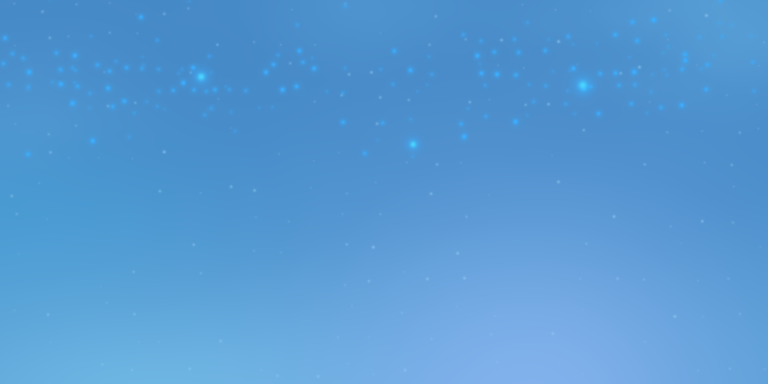
Reproduce this background procedurally as a Shadertoy shader.

```glsl
// Soft blue sky with cyan and lavender horizon glows, faint haze and a band of glowing stars.

const vec3 SKY_BLUE      = vec3(0.275, 0.537, 0.780);
const vec3 HORIZON_CYAN  = vec3(0.430, 0.715, 0.890);
const vec3 LAVENDER      = vec3(0.520, 0.700, 0.930);
const vec3 TEAL          = vec3(0.280, 0.610, 0.830);
const vec3 HAZE_BLUE     = vec3(0.360, 0.640, 0.850);
const vec3 STAR_BLUE     = vec3(0.230, 0.680, 1.000);
const vec3 BEACON_CYAN   = vec3(0.280, 0.840, 1.000);
const vec3 DUST_WHITE    = vec3(0.580, 0.800, 0.960);

// Positions and sizes are in canvas heights.
const vec2 BEACON_LEFT   = vec2(0.524, 0.800);
const vec2 BEACON_RIGHT  = vec2(1.518, 0.778);
const vec2 BEACON_LOW    = vec2(1.076, 0.624);
const float BEACON_CORE  = 0.0095;
const float BEACON_HALO  = 0.023;
const float BAND_CELL    = 0.044;
const float BAND_DENSITY = 0.72;
const float STAR_CORE    = 0.0046;
const float STAR_GLOW    = 0.0095;
const float DUST_CELL    = 0.078;
const float DUST_DENSITY = 0.50;
const float DUST_RADIUS  = 0.0034;

vec3 hash3(vec2 cell) {
    vec3 q = fract(cell.xyx * vec3(0.1031, 0.1030, 0.0973));
    q += dot(q, q.yxz + 33.33);
    return fract((q.xxy + q.yzz) * q.zyx);
}

float gaussian(vec2 offset, vec2 radius) {
    vec2 q = offset / radius;
    return exp(-dot(q, q));
}

// Layered, warped sines for slow cloud-like variation, about -1 to 1.
float hazeNoise(vec2 p) {
    float sum = 0.0;
    float weight = 0.5;
    for (int i = 0; i < 4; i++) {
        sum += weight * sin(p.x + 1.3 * sin(p.y)) * cos(p.y - 0.7 * p.x);
        p = mat2(1.5, 1.1, -1.1, 1.5) * p + 1.7;
        weight *= 0.5;
    }
    return sum;
}

// Two star clusters along the upper sky, thin between them.
float bandDensity(vec2 p) {
    float left = gaussian(p - vec2(0.38, 0.80), vec2(0.44, 0.095));
    float rightY = 0.82 + 0.11 * (p.x - 1.5);
    float right = gaussian(p - vec2(1.55, rightY), vec2(0.44, 0.090));
    float lowCluster = 0.5 * gaussian(p - vec2(1.04, 0.66), vec2(0.09, 0.05));
    float strays = 0.12 * smoothstep(0.60, 0.80, p.y);
    return BAND_DENSITY * min(left + right + lowCluster + strays, 1.0);
}

// One jittered star per occupied cell: x is the core, y the wider glow.
vec2 cellStar(vec2 p, float cellSize, float density, float core, float glow, float seed) {
    vec2 cell = floor(p / cellSize);
    vec3 place = hash3(cell + seed);
    vec3 trait = hash3(cell + seed + 71.0);
    vec2 offset = p - (cell + mix(vec2(0.25), vec2(0.75), place.xy)) * cellSize;
    float scale = mix(0.75, 1.25, trait.x);
    float brightness = step(place.z, density) * mix(0.25, 1.0, trait.x * trait.x);
    return brightness * vec2(gaussian(offset, vec2(core * scale)),
                             gaussian(offset, vec2(glow * scale)));
}

vec3 skyColor(vec2 p) {
    vec3 color = SKY_BLUE;
    color = mix(color, TEAL, 0.85 * gaussian(p - vec2(-0.05, 0.40), vec2(0.65, 0.30)));
    color = mix(color, HAZE_BLUE, 0.70 * gaussian(p - vec2(2.1, 0.0), vec2(0.55, 0.42)));
    color = mix(color, HORIZON_CYAN, gaussian(p - vec2(0.45, -0.05), vec2(0.95, 0.34)));
    color = mix(color, LAVENDER, gaussian(p - vec2(1.37, -0.05), vec2(0.54, 0.48)));

    // Upper haze, strongest toward the right.
    float haze = 0.75 * gaussian(p - vec2(1.82, 0.93), vec2(0.36, 0.21));
    haze += 0.40 * gaussian(p - vec2(0.92, 0.97), vec2(0.24, 0.12));
    haze += 0.28 * gaussian(p - vec2(0.08, 0.72), vec2(0.28, 0.18));
    haze += 0.18 * gaussian(p - vec2(1.15, 0.38), vec2(0.60, 0.40));
    float clouds = hazeNoise(p * vec2(4.0, 6.0));
    color = mix(color, HAZE_BLUE, clamp(haze * (0.85 + 0.6 * clouds), 0.0, 1.0));
    return color + 0.003 * clouds;
}

void addBeacon(inout vec3 color, vec2 offset, float scale) {
    float halo = gaussian(offset, vec2(BEACON_HALO * scale));
    float core = gaussian(offset, vec2(BEACON_CORE * scale));
    color = mix(color, STAR_BLUE, 0.60 * halo);
    color = mix(color, BEACON_CYAN, core);
}

void mainImage(out vec4 fragColor, in vec2 fragCoord) {
    vec2 p = fragCoord / iResolution.y;
    vec3 color = skyColor(p);

    // Pale dust over the whole sky.
    float dust = cellStar(p, DUST_CELL, DUST_DENSITY, DUST_RADIUS, DUST_RADIUS, 13.0).x;
    color = mix(color, DUST_WHITE, 0.60 * dust);

    // Two overlapping grids of blue stars, each with a soft glow.
    for (int i = 0; i < 2; i++) {
        float layer = float(i);
        vec2 q = p + layer * vec2(0.023, 0.031);
        float size = BAND_CELL * (1.0 + 0.35 * layer);
        vec2 cellCenter = (floor(q / size) + 0.5) * size;
        float density = bandDensity(cellCenter) * (1.0 - 0.35 * layer);
        vec2 star = cellStar(q, size, density, STAR_CORE, STAR_GLOW, 37.0 + 50.0 * layer);
        color = mix(color, STAR_BLUE, min(dot(star, vec2(0.85, 0.35)), 1.0));
    }

    addBeacon(color, p - BEACON_LEFT, 0.95);
    addBeacon(color, p - BEACON_RIGHT, 1.10);
    addBeacon(color, p - BEACON_LOW, 0.80);
    fragColor = vec4(color, 1.0);
}
```
